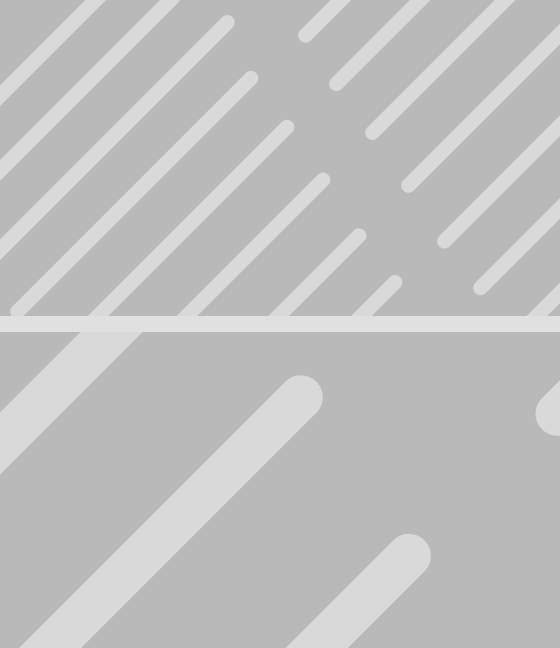
Top: the whole. Bottom: its middle third, enlarged.
Write a Shadertoy shader that draws this pattern.

```glsl
// Pale round-capped diagonal bars on grey, split by a slanting gap.

// Lengths are in units of 1/432 of the canvas height.
const float UNITS = 432.0;
const vec3 GROUND_COLOR = vec3(0.726);
const vec3 BAR_COLOR = vec3(0.852);
const float BAR_RADIUS = 10.0;
const float BAR_SPAN = 319.0;       // horizontal extent between cap centres
const int ROWS = 9;
const float FIRST_OFFSET = 118.0;   // x + y along the first diagonal
const float ROW_SPACING = 114.5;    // step of x + y between diagonals
const float FIRST_TIP_X = 195.25;   // gap edge of the first left bar
const float TIP_STEP = 49.25;
const float GAP_WIDTH = 117.0;      // horizontal gap between the two sides
const float SIDE_SHIFT = 124.5;     // step of x + y across the gap

// Uneven spacing of the diagonals
const float DRIFT[ROWS] = float[ROWS](
    13.0, 0.5, -5.5, -11.5, -10.0, -3.0, 8.0, 6.5, 7.5);

// Uneven gap edges (left, right) in the top rows
const int UNEVEN_ROWS = 3;
const vec2 TIP_NUDGE[UNEVEN_ROWS] = vec2[UNEVEN_ROWS](
    vec2(0.0, 7.0), vec2(-8.0, 12.0), vec2(17.0, 7.0));

// Distance to a rising 45-degree bar on x + y = offset, with y downward
float barDistance(vec2 p, float offset, float startX, float endX) {
    float nearestX = clamp(0.5 * (p.x - p.y + offset), startX, endX);
    return length(p - vec2(nearestX, offset - nearestX)) - BAR_RADIUS;
}

void mainImage(out vec4 fragColor, in vec2 fragCoord) {
    float pixel = UNITS / iResolution.y;
    vec2 p = vec2(fragCoord.x, iResolution.y - fragCoord.y) * pixel;

    // Nearest bar on either side of the gap
    float dist = UNITS;
    for (int row = 0; row < ROWS; row++) {
        float offset = FIRST_OFFSET + ROW_SPACING * float(row) + DRIFT[row];
        float tipX = FIRST_TIP_X + TIP_STEP * float(row);
        vec2 edges = vec2(tipX, tipX + GAP_WIDTH);
        if (row < UNEVEN_ROWS) edges += TIP_NUDGE[row];

        float left = barDistance(p, offset, edges.x - BAR_SPAN, edges.x);
        float right = barDistance(p, offset + SIDE_SHIFT, edges.y, edges.y + BAR_SPAN);
        dist = min(dist, min(left, right));
    }

    // Smooth edge one pixel wide
    float coverage = clamp(0.5 - dist / pixel, 0.0, 1.0);
    fragColor = vec4(mix(GROUND_COLOR, BAR_COLOR, coverage), 1.0);
}
```
